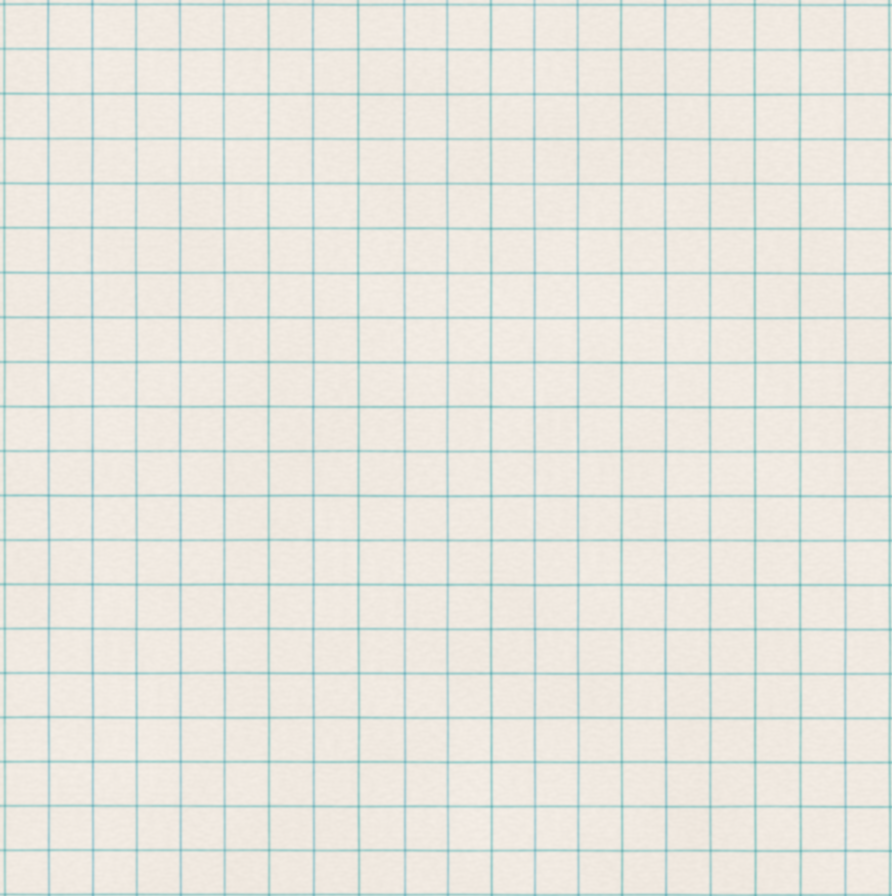
Reproduce this pattern procedurally as a WebGL 1 fragment shader.

```glsl
precision highp float;
// Squared paper: soft teal rules on warm, faintly fibrous paper.
// Each axis finds its nearest rule, nudges it slightly off the even spacing,
// and lays down a Gaussian ink profile whose density varies along the rule.

uniform vec2 u_resolution;

const vec2 CELLS = vec2(20.158, 20.131);   // cells across and down the canvas
const vec2 FIRST_RULE = vec2(0.105);       // first rules, in cells from top left
const vec3 PAPER = vec3(0.942, 0.914, 0.880);
const vec3 INK_TEAL = vec3(0.650, 0.812, 0.796);
const vec3 INK_BLUE = vec3(0.665, 0.803, 0.822);
const float RULE_SIGMA = 0.0245;           // ink spread, in cells
const float PIXEL_BLUR = 0.30;             // smoothing, in pixels
const float SPACING_DRIFT_X = 0.045;       // uneven spacing, in cells
const float SPACING_DRIFT_Y = 0.038;
const float WAVER = 0.014;                 // sideways wander along a rule
const float TILT = 0.018;                  // drop of a rule across the canvas
const float RULE_VARIATION = 0.16;         // density change between rules
const float INK_WEAR = 0.30;               // density change along a rule
const float GRAIN = 0.016;
const float MOTTLE = 0.010;
const float PI = 3.14159265;

float hash(vec2 p) {
  return fract(sin(dot(p, vec2(127.1, 311.7))) * 43758.55);
}

vec2 randomDirection(vec2 p) {
  float angle = 2.0 * PI * hash(p);
  return vec2(cos(angle), sin(angle));
}

// Gradient noise, roughly -0.7 to 0.7.
float noise(vec2 p) {
  vec2 i = floor(p);
  vec2 f = p - i;
  vec2 w = f * f * f * (f * (f * 6.0 - 15.0) + 10.0);
  vec2 e = vec2(1.0, 0.0);
  float a = dot(randomDirection(i), f);
  float b = dot(randomDirection(i + e.xy), f - e.xy);
  float c = dot(randomDirection(i + e.yx), f - e.yx);
  float d = dot(randomDirection(i + e.xx), f - e.xx);
  return mix(mix(a, b, w.x), mix(c, d, w.x), w.y);
}

// Slow bunching of the upright rules, with one rule set wide near the middle.
float uprightShift(float id) {
  float bunching = 0.5 - 0.5 * cos(2.0 * PI * id / 10.0);
  float strength = mix(0.75, 1.4, smoothstep(8.0, 13.0, id));
  float offMiddle = id - 9.0;
  return 0.045 * exp(-1.5 * offMiddle * offMiddle)
       - SPACING_DRIFT_X * strength * bunching;
}

float levelShift(float id) {
  return SPACING_DRIFT_Y * sin(PI * clamp(id / 20.0, 0.0, 1.0));
}

// Ink density of one rule; along is the position on its length, in cells.
float ruleInk(float offset, float along, float id, float seed, float pixel) {
  vec2 track = vec2(along, id * 7.3 + seed);
  float distanceToRule = offset - WAVER * noise(track * vec2(0.45, 1.0));
  float sigma = length(vec2(RULE_SIGMA, PIXEL_BLUR * pixel));
  float profile = exp(-0.5 * distanceToRule * distanceToRule / (sigma * sigma));
  float density = 1.0 + RULE_VARIATION * (hash(vec2(id, seed)) - 0.5);
  density += INK_WEAR * (0.5 * noise(track * vec2(0.7, 1.0) + 31.0)
                       + 0.6 * noise(track * vec2(6.0, 1.0) + 57.0));
  return profile * density * RULE_SIGMA / sigma;
}

vec3 paperColour(vec2 p) {
  float broad = noise(p * 0.22 + 4.0) + 0.6 * noise(p * 0.8 + 17.0);
  float fibre = noise(p * vec2(5.0, 10.0)) + 0.6 * noise(p * vec2(11.0, 13.0) + 40.0);
  vec3 warmth = vec3(0.8, 1.0, 1.25);
  return PAPER + MOTTLE * broad * warmth + GRAIN * fibre;
}

vec3 inkFilter(float amount, float blueness) {
  vec3 ink = mix(INK_TEAL, INK_BLUE, blueness);
  return mix(vec3(1.0), ink / PAPER, amount);
}

void main() {
  vec2 uv = gl_FragCoord.xy / u_resolution;
  vec2 p = vec2(uv.x, 1.0 - uv.y) * CELLS - FIRST_RULE;
  vec2 pixel = CELLS / u_resolution;

  // Nearest upright and level rule
  vec2 id = floor(p + 0.5);
  vec2 offset = p - id - vec2(uprightShift(id.x), levelShift(id.y));
  offset -= TILT * vec2(0.5 - uv.y, uv.x - 0.5);

  float upright = ruleInk(offset.x, p.y, id.x, 3.0, pixel.x);
  float level = ruleInk(offset.y, p.x, id.y, 11.0, pixel.y);

  // Ink soaks into the paper, so crossings darken
  float uprightBlue = smoothstep(0.35, 0.95, hash(vec2(id.x, 23.0)));
  float levelBlue = 0.3 * hash(vec2(id.y, 29.0));
  vec3 colour = paperColour(p);
  colour *= inkFilter(upright, uprightBlue);
  colour *= inkFilter(level, levelBlue);
  gl_FragColor = vec4(clamp(colour, 0.0, 1.0), 1.0);
}
```
